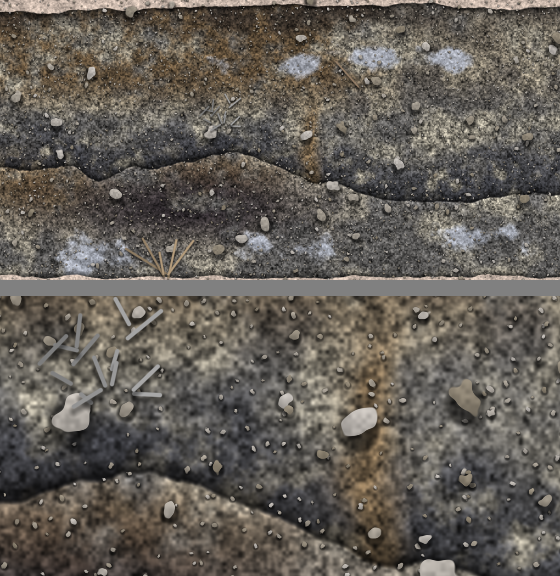
Top, the full canvas; bottom, a detail of the centre.
A WebGL 2 fragment shader for this texture:

```glsl
#version 300 es
precision highp float;
// Weathered, gritty rock ledge with a dark seam, frosty blue patches, pebbles and straw.
uniform vec2 u_resolution;
out vec4 fragColor;

vec2 hash2(vec2 cell) {
  uvec2 v = uvec2(ivec2(cell)) * 1664525u + 1013904223u;
  v.x += v.y * 1664525u;
  v.y += v.x * 1664525u;
  v ^= v >> 16u;
  v.x += v.y * 1664525u;
  v.y += v.x * 1664525u;
  v ^= v >> 16u;
  return vec2(v & 65535u) / 65535.0;
}

float noise(vec2 p) {
  vec2 i = floor(p), f = fract(p);
  f = f * f * (3.0 - 2.0 * f);
  float low = mix(hash2(i).x, hash2(i + vec2(1, 0)).x, f.x);
  float high = mix(hash2(i + vec2(0, 1)).x, hash2(i + 1.0).x, f.x);
  return mix(low, high, f.y);
}

float fbm(vec2 p) {
  float sum = 0.0, amp = 0.52;
  for (int i = 0; i < 5; i++) {
    sum += amp * noise(p);
    p = mat2(1.6, 1.2, -1.2, 1.6) * p + 17.0;
    amp *= 0.5;
  }
  return sum;
}

float bump(vec2 d) { return exp(-dot(d, d)); }

float segment(vec2 p, vec2 a, vec2 b) {
  vec2 ab = b - a;
  return length(p - a - ab * clamp(dot(p - a, ab) / dot(ab, ab), 0.0, 1.0));
}

// Irregular stones on a jittered grid, each with a shadow below it
void pebbles(inout vec3 col, vec2 p, float size, float share) {
  float soft = 0.9 / u_resolution.y;
  for (int k = 0; k < 9; k++) {
    vec2 id = floor(p / size) + vec2(k % 3 - 1, k / 3 - 1);
    vec2 spot = hash2(id + floor(size * 9000.0)), look = hash2(id + 371.0);
    if (look.x > share) continue;
    float angle = 6.283 * look.y, radius = size * mix(0.1, 0.24, fract(look.y * 7.0));
    vec2 d = p - (id + spot) * size;
    float shadow = length(d + vec2(0.0, 0.45 * radius)) - radius;
    col *= 1.0 - 0.5 * (1.0 - smoothstep(-soft, soft + 0.3 * radius, shadow));
    float relief = d.y / radius;
    d = mat2(cos(angle), sin(angle), -sin(angle), cos(angle)) * d * vec2(1.0, 1.0);
    float dist = length(d * vec2(1.0, 1.45)) - radius * (0.65 + 0.6 * noise(d / radius * 1.5 + id));
    vec3 stone = mix(vec3(0.55, 0.51, 0.44), vec3(0.77, 0.75, 0.73), spot.x);
    stone *= 0.93 + 0.13 * relief + 0.2 * (noise(p * 170.0) - 0.5);
    col = mix(col, stone, 1.0 - smoothstep(-soft, soft, dist));
  }
}

void straw(inout vec3 col, vec2 p, vec2 a, vec2 b, float width, vec3 tint) {
  float soft = 0.8 / u_resolution.y;
  col *= 1.0 - 0.4 * (1.0 - smoothstep(0.0, width + 0.006, segment(p + vec2(0, 0.006), a, b)));
  col = mix(col, tint, 1.0 - smoothstep(width - soft, width + soft, segment(p, a, b)));
}

void main() {
  vec2 p = gl_FragCoord.xy / u_resolution.y;
  float broad = fbm(p * vec2(3.0, 5.0) + 4.0), mottle = fbm(p * 11.0 + 31.0);
  float rough = fbm(p * 24.0 + 9.0);

  // Seam dividing the upper trough from the lower shelf
  float seam = 0.4 - 0.12 * smoothstep(0.9, 1.45, p.x) + 0.03 * smoothstep(1.6, 2.0, p.x)
    + 0.05 * bump(vec2((p.x - 0.84) * 8.0, 0)) - 0.06 * bump(vec2((p.x - 0.36) * 14.0, 0))
    + 0.05 * (fbm(vec2(p.x * 9.0, 2.0)) - 0.5);
  float above = p.y - seam, upper = smoothstep(-0.004, 0.004, above);

  // Grey and tan ground with brown soil
  vec3 col = mix(vec3(0.34, 0.335, 0.33), vec3(0.55, 0.53, 0.48), smoothstep(0.33, 0.66, mottle));
  float soil = smoothstep(0.55, 0.75, p.y) * (1.0 - 0.75 * smoothstep(1.1, 1.5, p.x));
  soil = max(soil, bump((p - vec2(0.12, 0.34)) / vec2(0.28, 0.12)));
  soil = max(soil, bump((p - vec2(0.78, 0.37)) / vec2(0.25, 0.08)));
  col = mix(col, vec3(0.36, 0.295, 0.215), soil * smoothstep(0.3, 0.6, broad * 0.5 + rough * 0.5));

  // Blue-black trough, stained shelf and charred upper rim
  float trough = upper * (1.0 - smoothstep(0.04, 0.25, above + 0.25 * (broad - 0.5)));
  col = mix(col, vec3(0.21, 0.215, 0.24), 0.85 * trough * smoothstep(0.25, 0.55, rough));
  float stain = (1.0 - upper) * bump((p - vec2(0.68, 0.26)) / vec2(0.46, 0.13));
  col = mix(col, vec3(0.16, 0.14, 0.155), stain * smoothstep(0.25, 0.5, mottle));
  float rim = smoothstep(0.82, 0.98, p.y + 0.2 * (broad - 0.5));
  col = mix(col, vec3(0.17, 0.15, 0.14), 0.75 * rim * smoothstep(0.35, 0.55, mottle));
  float ledge = upper * bump(vec2((p.x - 1.1 - 0.08 * (mottle - 0.5)) / 0.035, 0));
  col = mix(col, vec3(0.43, 0.36, 0.27), ledge * (1.0 - smoothstep(0.55, 0.7, p.y)));

  // Frosty deposits: a broken upper row and a broad lower row
  float frost = 0.0;
  for (int i = 0; i < 4; i++) {
    float n = float(i);
    vec2 jitter = hash2(vec2(n, 5)) - 0.5;
    frost = max(frost, bump((p - vec2(0.82 + 0.255 * n, 0.79) - 0.05 * jitter) / vec2(0.11, 0.055)));
    if (i < 3) frost = max(frost, bump((p - vec2(0.35 + 0.7 * n, 0.07 + 0.04 * n)) / vec2(0.27, 0.09)));
  }
  float crust = smoothstep(0.5, 0.75, frost * 0.7 + 0.85 * (mottle - 0.5) + 0.4 * (rough - 0.5) + 0.1);
  col = mix(col, mix(vec3(0.56, 0.58, 0.63), vec3(0.75, 0.77, 0.82), rough), crust * 0.9);

  // Relief lit from above, then sharp grit
  float slope = rough - fbm((p + vec2(0.002, 0.006)) * 24.0 + 9.0);
  float grit = 0.4 * noise(p * 75.0) + 0.6 * noise(p * 150.0 + 40.0) + 0.5 * noise(p * 230.0) - 0.75;
  col *= 1.0 + 1.2 * slope + (1.15 - 0.75 * crust) * grit;
  col *= 1.0 - 0.75 * upper * exp(-max(above, 0.0) / 0.018);
  col *= 1.0 + 0.35 * (1.0 - upper) * exp(min(above, 0.0) / 0.02);

  // Pale dusty stone along both borders
  float top = 0.957 + 0.028 * smoothstep(0.0, 1.2, p.x) - 0.012 * smoothstep(1.4, 1.9, p.x);
  float border = max(p.y - top, 0.012 - p.y) + 0.03 * (mottle - 0.5);
  col *= 1.0 - 0.5 * smoothstep(-0.022, 0.0, border);
  col = mix(col, vec3(0.78, 0.71, 0.66) * (1.0 + 0.4 * grit + slope), smoothstep(-0.002, 0.003, border));

  // Loose grains from specks to stones
  pebbles(col, p, 0.018, 0.38);
  pebbles(col, p, 0.042, 0.2);
  pebbles(col, p, 0.11, 0.3);

  // Fibre tuft and dry stalks
  for (int i = 0; i < 14; i++) {
    vec2 r = hash2(vec2(i, 83)), s = hash2(vec2(i, 97)) - 0.5;
    vec2 root = vec2(0.8, 0.6) + (r - 0.5) * vec2(0.12, 0.13);
    straw(col, p, root, root + s * 0.08, 0.0025, vec3(0.48 + 0.25 * r.x));
    if (i < 5) straw(col, p, vec2(0.59, 0.01) + 0.03 * s, vec2(0.45 + 0.06 * float(i), 0.15 - 0.07 * r.y),
      0.004, vec3(0.68, 0.59, 0.47) * (0.75 + 0.4 * r.x));
  }
  straw(col, p, vec2(1.2, 0.78), vec2(1.28, 0.69), 0.003, vec3(0.58, 0.49, 0.4));
  fragColor = vec4(clamp(col, 0.0, 1.0), 1.0);
}
```
